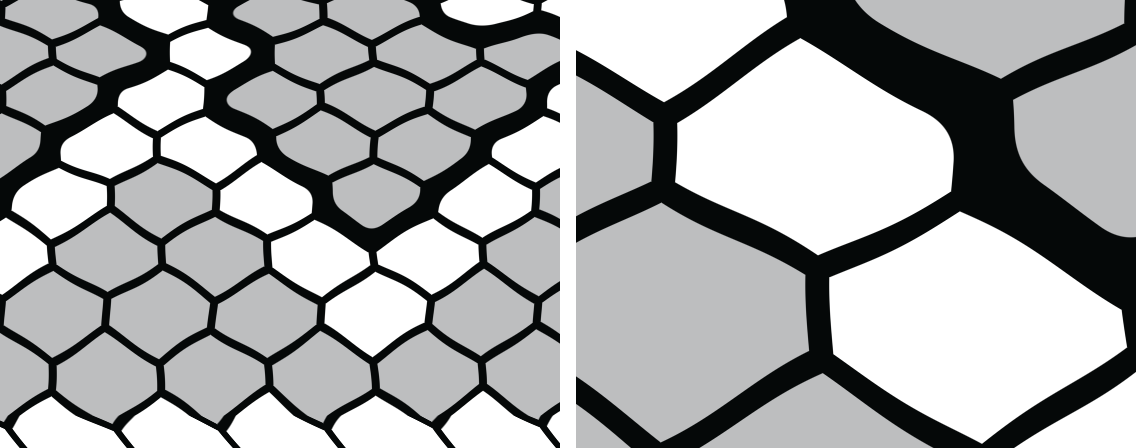
Left: the whole. Right: its middle third, enlarged.
Reproduce this pattern procedurally as a Shadertoy shader.

```glsl
// Reptile scales: bent hexagonal cells in grey and white, with bold outlines round two raised patches.

const float CELLS_ACROSS = 5.22;            // cell widths across the canvas
const vec2  ORIGIN       = vec2(3.50, 0.67); // cell (0, 0), in cell widths
const float ROW_PITCH    = 0.60;            // row spacing at row 0
const float ROW_SHRINK   = 0.0163;          // tightening of the rows upward
const float ROW_METRIC   = 0.665;           // row spacing in the even lattice
const float JITTER       = 0.07;
const float BEND         = 0.016;
const float FOOT_HEIGHT  = 0.30;            // below this the seams lean
const float FOOT_LEAN    = 0.75;
const float THIN_HALF    = 0.037;
const float BOLD_HALF    = 0.093;
const float BOLD_ROUND   = 0.10;
const vec3  INK   = vec3(0.02, 0.03, 0.03);
const vec3  GREY  = vec3(0.74, 0.745, 0.75);
const vec3  WHITE = vec3(1.0);

vec2 hash22(vec2 p) {
    vec3 q = fract(p.xyx * vec3(0.1031, 0.1030, 0.0973));
    q += dot(q, q.yzx + 33.33);
    return fract((q.xx + q.yz) * q.zy);
}

float smoothMin(float a, float b, float k) {
    float h = max(k - abs(a - b), 0.0) / k;
    return min(a, b) - 0.25 * h * h * k;
}

// Cell ids are (half column, row); the centre is jittered in lattice space
vec2 cellCentre(vec2 id) {
    return id * vec2(0.5, ROW_METRIC) + JITTER * (hash22(id + 40.0) - 0.5);
}

// 1: central wedge, 2: left patch, 0: ground
int patchOf(vec2 id) {
    float h = id.x, r = id.y;
    if (h >= -min(r - 3.0, 2.0) && h <= min(r - 3.0, 15.0 - 2.0 * r)) return 1;
    if (h <= -5.0 - abs(r - 6.0)) return 2;
    return 0;
}

// Ground cells form grey triangles that repeat every four columns
bool isGrey(vec2 id) {
    bool triangle = id.y >= 0.0 && abs(mod(id.x, 8.0) - 4.0) <= 3.0 - id.y;
    return triangle || patchOf(id) > 0;
}

vec2 nearestCell(vec2 q) {
    vec2 best = vec2(0.0);
    float bestDist = 1e5;
    float row = round(q.y / ROW_METRIC);
    for (int j = -1; j <= 1; j++) {
        float r = row + float(j);
        float odd = mod(r + 1.0, 2.0);
        float column = 2.0 * round(q.x - 0.5 * odd) + odd;
        for (int i = -1; i <= 1; i++) {
            vec2 id = vec2(column + 2.0 * float(i), r);
            float d = distance(q, cellCentre(id));
            if (d < bestDist) { bestDist = d; best = id; }
        }
    }
    return best;
}

void mainImage(out vec4 fragColor, in vec2 fragCoord) {
    float pixel = CELLS_ACROSS / iResolution.x;
    vec2 p = fragCoord * pixel;

    // Lean the lowest seams and bend all edges
    p.x -= FOOT_LEAN * max(FOOT_HEIGHT - p.y, 0.0);
    p += BEND * sin(p.yx * vec2(7.0, 9.0) + vec2(0.6, 1.9));

    // Map the tightening rows to an even lattice
    p -= ORIGIN;
    float slope = sqrt(max(ROW_PITCH * ROW_PITCH - 4.0 * ROW_SHRINK * p.y, 0.01));
    float row = (ROW_PITCH - slope) / (2.0 * ROW_SHRINK);
    float stretch = ROW_METRIC / slope;
    vec2 q = vec2(p.x, row * ROW_METRIC);

    // Distances to the seams of the six neighbours
    vec2 id = nearestCell(q);
    vec2 centre = cellCentre(id);
    float seam = 1e3, outline = 1e3;
    for (int i = 0; i < 6; i++) {
        float angle = radians(60.0) * float(i);
        vec2 other = id + round(vec2(2.0 * cos(angle), 1.1547 * sin(angle)));
        vec2 otherCentre = cellCentre(other);
        vec2 dir = normalize(otherCentre - centre);
        float d = dot(0.5 * (centre + otherCentre) - q, dir);
        d /= length(dir * vec2(1.0, stretch));
        seam = min(seam, d);
        if (patchOf(other) != patchOf(id)) outline = smoothMin(outline, d, BOLD_ROUND);
    }

    // Fill, then ink
    vec3 fill = isGrey(id) ? GREY : WHITE;
    float line = min(seam - THIN_HALF, outline - BOLD_HALF);
    fragColor = vec4(mix(INK, fill, smoothstep(-0.7 * pixel, 0.7 * pixel, line)), 1.0);
}
```
